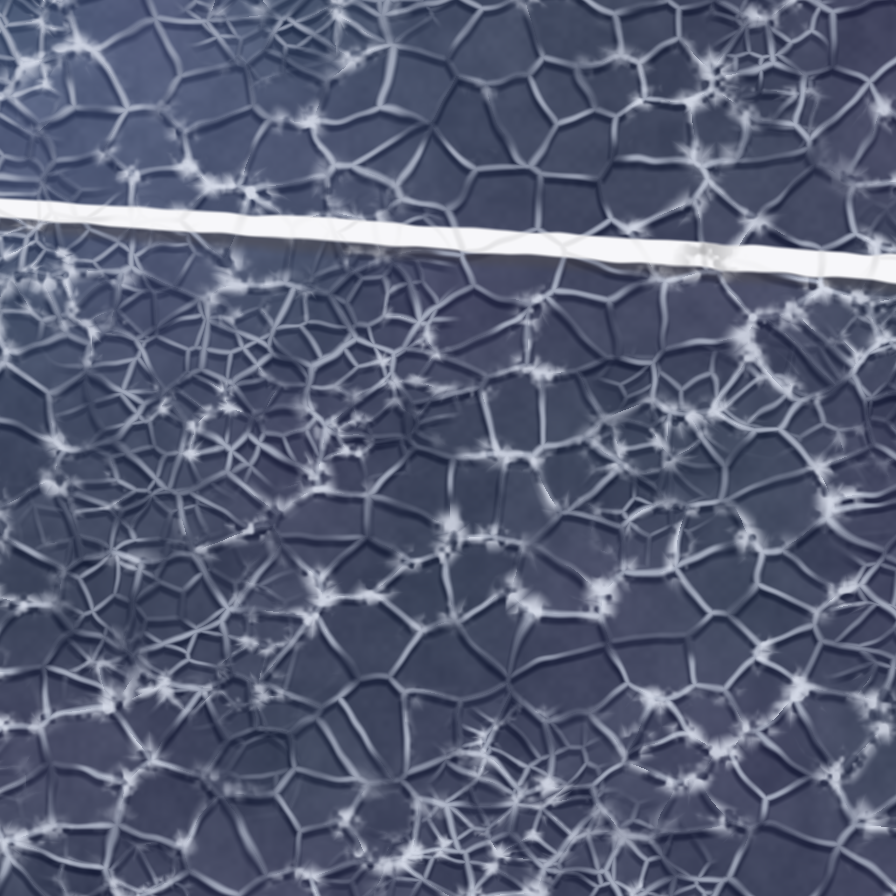
A Shadertoy shader for this texture:

```glsl
// Shattered dark blue glass with pale cracks, bright chips and a white bar across it.

vec2 hash2(vec2 p) {
    vec3 q = fract(p.xyx * vec3(0.1031, 0.1030, 0.0973));
    q += dot(q, q.yzx + 33.33);
    return fract((q.xx + q.yz) * q.zy);
}

float noise(vec2 p) {
    vec2 i = floor(p), f = fract(p);
    f = f * f * (3.0 - 2.0 * f);
    return mix(mix(hash2(i).x, hash2(i + vec2(1, 0)).x, f.x),
               mix(hash2(i + vec2(0, 1)).x, hash2(i + vec2(1, 1)).x, f.x), f.y);
}

// Voronoi shards: x = nearest edge, y = second nearest edge, z = shard random
vec3 shards(vec2 p, vec2 scale) {
    vec2 x = p * scale + 40.0, cell = floor(x), f = fract(x);
    vec2 nearest = vec2(0), nearestCell = vec2(0);
    float best = 9.0;
    for (int j = -1; j <= 1; j++)
    for (int i = -1; i <= 1; i++) {
        vec2 g = vec2(i, j), r = g + hash2(cell + g) - f;
        if (dot(r, r) < best) {
            best = dot(r, r);
            nearest = r;
            nearestCell = g;
        }
    }
    vec2 edges = vec2(9.0);
    for (int j = -2; j <= 2; j++)
    for (int i = -2; i <= 2; i++) {
        vec2 g = nearestCell + vec2(i, j), r = g + hash2(cell + g) - f;
        if (i == 0 && j == 0) continue;
        float d = dot(0.5 * (nearest + r), normalize(r - nearest));
        edges = d < edges.x ? vec2(d, edges.x) : vec2(edges.x, min(edges.y, d));
    }
    return vec3(edges / scale.y, hash2(cell + nearestCell + 7.0).y);
}

// Bend straight cracks a little
vec2 warp(vec2 p) {
    return p + 0.018 * (vec2(noise(p * 13.0), noise(p * 13.0 + 50.0)) - 0.5)
             + 0.005 * (vec2(noise(p * 45.0 + 9.0), noise(p * 45.0 + 70.0)) - 0.5);
}

void mainImage(out vec4 fragColor, in vec2 fragCoord) {
    vec2 uv = fragCoord / iResolution.xy;
    vec2 p = warp(uv), above = warp(uv + vec2(0.001, 0.0065));
    vec2 coarseScale = vec2(13.5, 16.0), fineScale = vec2(23.0, 28.0);
    vec3 coarse = shards(p, coarseScale), fine = shards(p, fineScale);
    float fineMask = smoothstep(0.38, 0.62, noise(uv * 7.0 + 3.0) + 0.12 * (0.5 - uv.y));

    // Dark glass, toned per shard, hazy toward the upper left
    vec3 color = mix(vec3(0.245, 0.28, 0.365), vec3(0.275, 0.285, 0.39), noise(uv * 6.0 + 20.0));
    color += 0.045 * (coarse.z - 0.5) + 0.03 * (fine.z - 0.5) * fineMask;
    color += 0.035 * (noise(uv * 40.0) - 0.5) + 0.02 * (noise(uv * 130.0) - 0.5);
    float haze = smoothstep(0.75, 0.0, length((uv - vec2(0.0, 0.95)) * vec2(1.0, 1.2)));
    color += haze * vec3(0.07, 0.095, 0.12);

    // Shadows under the cracks
    float shadow = smoothstep(0.0075, 0.001, shards(above, coarseScale).x);
    shadow = max(shadow, 0.8 * fineMask * smoothstep(0.006, 0.001, shards(above, fineScale).x));
    color -= shadow * vec3(0.115, 0.115, 0.11);

    // Pale crack lines of uneven strength
    float strength = 0.2 + 0.8 * smoothstep(0.2, 0.85, noise(uv * 28.0 + 11.0));
    float line = smoothstep(0.0055, 0.0005, coarse.x) * strength;
    line = max(line, smoothstep(0.0042, 0.0003, fine.x) * fineMask * strength * 0.85);
    color = mix(color, vec3(0.68, 0.71, 0.78), line * 0.9);

    // Ragged chips where cracks meet
    float grain = noise(uv * 75.0) * 0.6 + noise(uv * 150.0 + 5.0) * 0.4;
    float chip = smoothstep(0.021, 0.004, coarse.y) * smoothstep(0.4, 0.75, noise(uv * 15.0 + 31.0));
    chip = max(chip, smoothstep(0.012, 0.002, fine.y) * fineMask * smoothstep(0.45, 0.8, noise(uv * 18.0 + 60.0)));
    chip *= smoothstep(0.25, 0.65, grain);
    color = mix(color, vec3(0.86, 0.88, 0.93), chip * 0.85);

    // White bar with a soft brownish shadow below
    float offset = uv.y - (0.768 - 0.068 * uv.x) + 0.004 * (noise(uv * 32.0) - 0.5);
    float halfWidth = mix(0.0115, 0.0155, uv.x);
    float barShadow = smoothstep(-0.034, -0.018, offset) * smoothstep(0.0, -0.012, offset);
    color = mix(color, vec3(0.31, 0.30, 0.32), barShadow * 0.5 * (1.0 - line));
    float bar = smoothstep(halfWidth + 0.002, halfWidth - 0.003, abs(offset));
    float dull = smoothstep(0.05, 0.0, abs(uv.x - 0.79)) * smoothstep(0.3, 0.7, grain);
    vec3 barColor = vec3(0.97, 0.97, 0.98) - 0.2 * dull - 0.08 * line;
    color = mix(color, barColor, bar);

    fragColor = vec4(clamp(color, 0.0, 1.0), 1.0);
}
```
